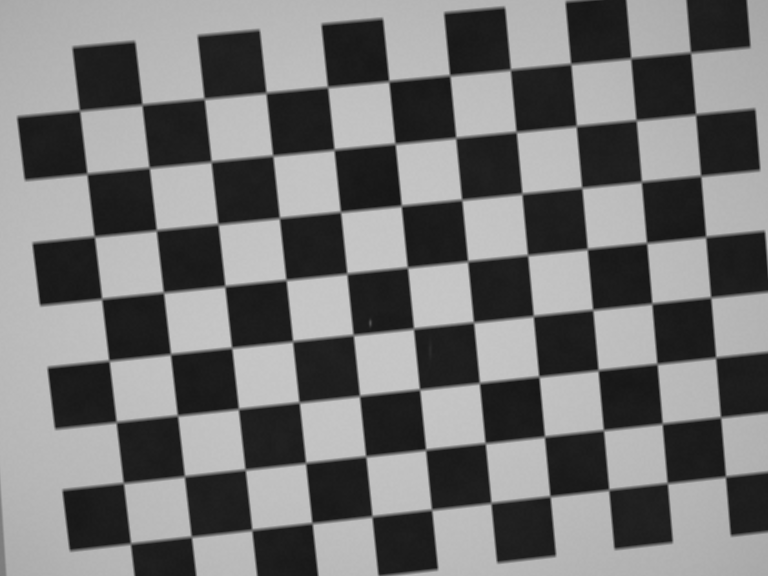
This pattern is drawn by a Shadertoy shader. Its source:

```glsl
// A printed checkerboard of 12 by 9 squares, seen slightly tilted under soft light.
// Each point is carried back through a perspective matrix to board units, where
// blurred square waves make the checks; shading, ink mottle and grain are layered on.

const vec2 BOARD_SIZE = vec2(12.0, 9.0);
const vec2 EDGE_BLUR = vec2(0.024, 0.038);   // in squares; wider vertically

float hash(vec2 p) {
    vec3 q = fract(vec3(p.xyx) * 0.1031);
    q += dot(q, q.yzx + 33.33);
    return fract((q.x + q.y) * q.z);
}

float valueNoise(vec2 p) {
    vec2 cell = floor(p);
    vec2 f = fract(p);
    f = f * f * (3.0 - 2.0 * f);
    float low = mix(hash(cell), hash(cell + vec2(1.0, 0.0)), f.x);
    float high = mix(hash(cell + vec2(0.0, 1.0)), hash(cell + vec2(1.0)), f.x);
    return mix(low, high, f.y);
}

// Page position (y down, page height 1) to board position in squares.
vec2 pageToBoard(vec2 page) {
    mat3 boardToPage = mat3(
        0.10910, -0.00984, 0.00252,   // one column
        0.01347, 0.11082, 0.00363,    // one row
        0.01632, 0.09174, 0.99385);   // top left corner
    vec3 h = inverse(boardToPage) * vec3(page, 1.0);
    return h.xy / h.z;
}

// Alternates between +1 and -1, ramping through zero at every integer.
vec2 squareWave(vec2 x, vec2 blur) {
    vec2 toEdge = abs(fract(x + 0.5) - 0.5);
    vec2 side = 1.0 - 2.0 * mod(floor(x), 2.0);
    return side * min(toEdge / blur, 1.0);
}

// Ink coverage: odd squares are dark, everything off the board is bare.
float checkerInk(vec2 board, vec2 size, vec2 blur) {
    vec2 wave = squareWave(clamp(board, blur, size - blur), blur);
    vec2 inside = clamp(0.5 + 0.5 * min(board, size - board) / blur, 0.0, 1.0);
    return (0.5 - 0.5 * wave.x * wave.y) * inside.x * inside.y;
}

// Soft elliptical mark.
float scuff(vec2 p, vec2 centre, vec2 radius) {
    vec2 d = (p - centre) / radius;
    return exp(-dot(d, d));
}

// Paper brightness, falling off away from the lit centre.
float paperTone(vec2 p, vec2 lit) {
    vec2 d = (p - lit) * vec2(0.9, 1.1);
    return 0.775 - 0.17 * dot(d, d) + 0.012 * (valueNoise(p * 5.0) - 0.5);
}

// Dark ink with a little variation per square and a fine mottle.
float inkTone(vec2 p, vec2 square) {
    float mottle = valueNoise(p * 9.0) + 0.5 * valueNoise(p * 45.0);
    return 0.085 + 0.025 * mottle + 0.015 * hash(square + 7.0);
}

void mainImage(out vec4 fragColor, in vec2 fragCoord) {
    vec2 p = (fragCoord - 0.5 * iResolution.xy) / iResolution.y + vec2(2.0 / 3.0, 0.5);
    vec2 board = pageToBoard(vec2(p.x, 1.0 - p.y));

    // Checks
    vec2 blur = max(EDGE_BLUR, 0.7 * fwidth(board));
    float ink = checkerInk(board, BOARD_SIZE, blur);
    float tone = mix(paperTone(p, vec2(0.62, 0.48)), inkTone(p, floor(board)), ink);

    // Small marks on the ink
    tone += 0.22 * scuff(p, vec2(0.643, 0.439), vec2(0.0025, 0.006));
    tone += 0.05 * scuff(p, vec2(0.747, 0.392), vec2(0.003, 0.016));

    // Shadow beyond the lower left paper edge
    float paperEdge = 0.011 - 0.066 * p.y;
    tone = mix(tone, 0.49, 1.0 - smoothstep(-0.003, 0.003, p.x - paperEdge));

    // Grain
    tone += 0.012 * (valueNoise(p * 260.0) - 0.5);
    fragColor = vec4(vec3(tone), 1.0);
}
```
